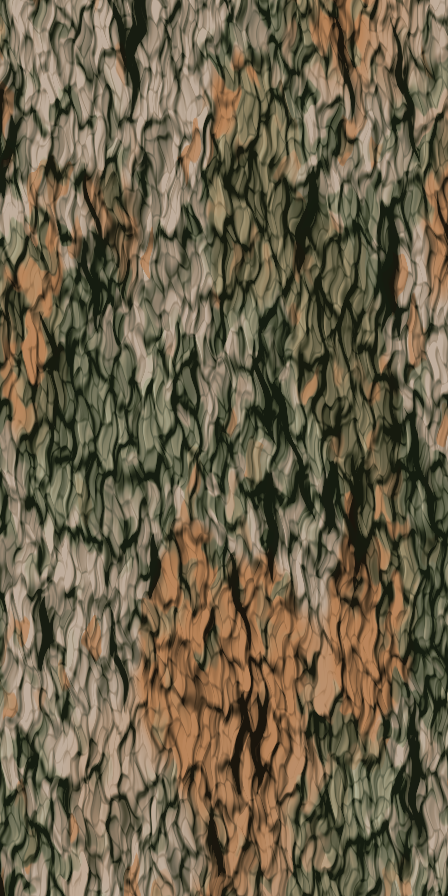
A Shadertoy shader for this texture:

```glsl
// Weathered conifer bark: upright overlapping flakes, fine fibres, deep cracks,
// dark lichen and rust patches. Stretched cellular noise forms a height field,
// whose relief and crevices set a tone that is looked up in a colour ramp.

const vec3 PIT    = vec3(0.09, 0.11, 0.065);
const vec3 LICHEN = vec3(0.28, 0.28, 0.20);
const vec3 UMBER  = vec3(0.45, 0.42, 0.35);
const vec3 TAN    = vec3(0.62, 0.545, 0.46);
const vec3 PALE   = vec3(0.75, 0.68, 0.61);
const vec3 RUST   = vec3(0.72, 0.47, 0.27);

const vec2 FLAKE_SCALE = vec2(25.0, 7.5);    // cells per canvas width
const vec2 CHIP_SCALE  = vec2(58.0, 19.0);
const vec2 FIBRE_SCALE = vec2(105.0, 11.0);
const vec2 PATCH_SCALE = vec2(5.5, 2.6);
const vec2 CRACK_SCALE = vec2(7.0, 3.6);
const vec2 LIGHT_STEP  = vec2(-0.004, 0.008);
const float CRACK_WIDTH = 0.013;
const float BASE_TONE = 0.86;
const float HEIGHT_CONTRAST = 0.75;
const float RELIEF = 0.9;
const float CREVICE = 0.55;
const float LICHEN_SHADE = 0.33;

vec2 hash2(vec2 c) {
    vec3 q = fract(c.xyx * vec3(0.1031, 0.1030, 0.0973));
    q += dot(q, q.yzx + 33.33);
    return fract((q.xx + q.yz) * q.zy);
}

// Cellular noise: x = blended cell value, y = border distance, z = vertical lean.
// Higher sharpness gives crisper cells; low values give smooth noise.
vec3 cells(vec2 p, float sharpness) {
    vec2 base = floor(p);
    float nearest = 8.0, second = 8.0;
    vec3 sum = vec3(0.0);
    for (int j = -1; j <= 1; j++)
    for (int i = -1; i <= 1; i++) {
        vec2 id = base + vec2(i, j);
        vec2 d = p - id - 0.05 - 0.9 * hash2(id);
        float d2 = dot(d, d);
        second = min(second, max(nearest, d2));
        nearest = min(nearest, d2);
        sum += exp(-sharpness * d2) * vec3(hash2(id + 57.0).x, d.y, 1.0);
    }
    return vec3(sum.x / sum.z, sqrt(second) - sqrt(nearest), sum.y / sum.z);
}

// Layered sines bend the grain and fray the flake ends.
vec2 bendGrain(vec2 p) {
    float bend = 0.007 * sin(p.y * 19.0 + 4.0 * sin(p.x * 9.0))
               + 0.003 * sin(p.y * 67.0 + p.x * 41.0);
    float fray = 0.012 * sin(p.x * 83.0 + 3.0 * sin(p.y * 13.0))
               + 0.005 * sin(p.x * 211.0 + p.y * 37.0);
    return p + vec2(bend, fray);
}

// x = height, y = darkness of the gaps between flakes and chips.
vec2 barkSurface(vec2 p) {
    vec2 g = bendGrain(p);
    vec3 flake = cells(g * FLAKE_SCALE, 14.0);
    vec3 chip = cells(g * CHIP_SCALE + 31.0, 12.0);
    float fibre = cells(g * FIBRE_SCALE + 73.0, 7.0).x;
    float height = 0.42 * (flake.x - 0.35 * flake.z)
                 + 0.33 * (chip.x - 0.25 * chip.z) + 0.25 * fibre;
    float gaps = 1.0 - smoothstep(0.0, 0.28, flake.y)
               + 0.45 * (1.0 - smoothstep(0.0, 0.25, chip.y));
    return vec2(height, gaps);
}

// Slanted, tapering cracks scattered on a jittered grid; 1 inside, with a halo.
float cracks(vec2 p) {
    vec2 base = floor(p * CRACK_SCALE);
    float deepest = 0.0;
    for (int j = -1; j <= 1; j++)
    for (int i = -1; i <= 1; i++) {
        vec2 id = base + vec2(i, j);
        vec2 shape = hash2(id + 19.0);
        vec2 d = p - (id + hash2(id)) / CRACK_SCALE;
        float slant = 0.5 * (shape.x - 0.6);
        float halfLength = mix(0.06, 0.18, shape.y);
        float taper = 1.0 - pow(abs(d.y) / halfLength, 2.0);
        float width = CRACK_WIDTH * taper * mix(0.5, 1.1, shape.x);
        float wiggle = 0.006 * sin(d.y * 45.0 + shape.x * 40.0);
        float gap = abs(d.x - slant * d.y - wiggle) - width;
        float core = 1.0 - smoothstep(-0.004, 0.003, gap);
        float halo = 0.3 * (1.0 - smoothstep(0.0, 0.018, gap));
        float present = step(0.36, hash2(id + 91.0).x) * smoothstep(0.0, 0.2, taper);
        deepest = max(deepest, present * max(core, halo));
    }
    return deepest;
}

vec3 barkRamp(float tone) {
    float t = clamp(tone, 0.0, 1.0) * 4.0;
    vec3 col = mix(PIT, LICHEN, clamp(t, 0.0, 1.0));
    col = mix(col, UMBER, clamp(t - 1.0, 0.0, 1.0));
    col = mix(col, TAN, clamp(t - 2.0, 0.0, 1.0));
    return mix(col, PALE, clamp(t - 3.0, 0.0, 1.0));
}

void mainImage(out vec4 fragColor, in vec2 fragCoord) {
    vec2 p = fragCoord / iResolution.x;
    vec2 g = bendGrain(p);

    // Large patches, broken up by small mottling
    float mottle = cells(g * vec2(38.0, 20.0) + 11.0, 8.0).x;
    float patches = cells(g * PATCH_SCALE + 5.0, 5.0).x;
    float lichen = smoothstep(0.46, 0.72, 0.65 * patches + 0.45 * mottle);
    float rust = smoothstep(0.60, 0.78, cells(g * vec2(6.5, 2.2) + 47.0, 6.0).x);
    float fleck = smoothstep(0.86, 0.95, cells(g * vec2(32.0, 11.0) + 83.0, 14.0).x);

    // Tone from height, light and gaps
    vec2 surface = barkSurface(p);
    float relief = surface.x - barkSurface(p + LIGHT_STEP).x;
    float tone = BASE_TONE + HEIGHT_CONTRAST * (surface.x - 0.5) + RELIEF * relief;
    tone -= CREVICE * surface.y * mix(0.65, 1.15, mottle) + LICHEN_SHADE * lichen;
    tone -= 0.95 * cracks(p + 0.25 * (g - p));

    // Colour
    vec3 col = barkRamp(tone);
    float warmth = max(0.75 * rust, 0.6 * fleck) * (1.0 - 0.7 * lichen);
    col = mix(col, RUST * clamp(tone + 0.15, 0.15, 1.0), warmth);
    col *= mix(vec3(1.0), vec3(0.91, 1.0, 0.94), lichen);
    fragColor = vec4(col, 1.0);
}
```
